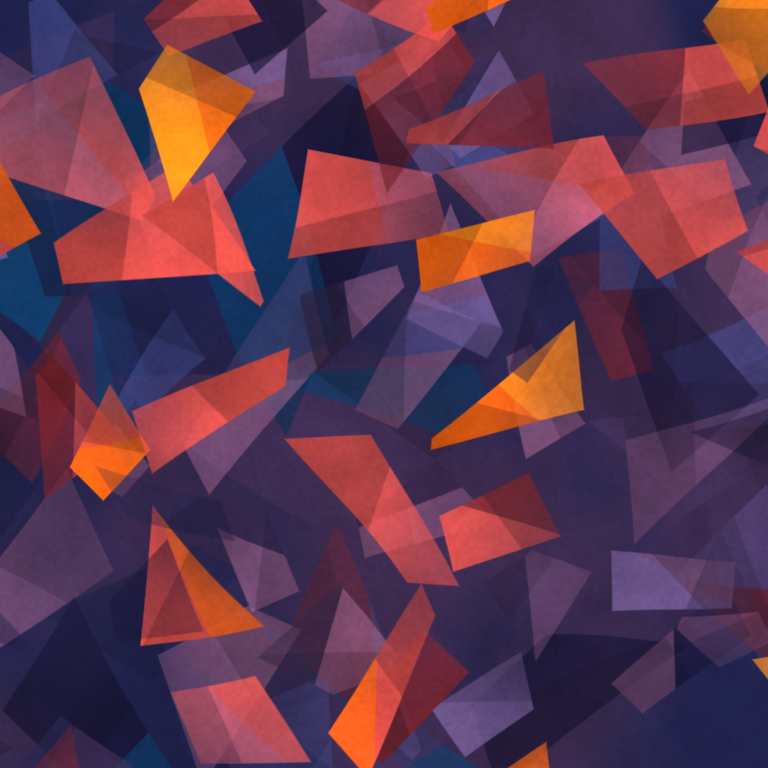
Give the GLSL for this background, as a three.js fragment shader.

```glsl
// Overlapping translucent paper shards: ember orange, coral and mauve over indigo.
varying vec2 vUv;

struct Palette { vec3 first; vec3 second; vec3 third; };

const vec3 INK    = vec3(0.08, 0.07, 0.19);
const vec3 NAVY   = vec3(0.12, 0.13, 0.29);
const vec3 PLUM   = vec3(0.24, 0.17, 0.31);
const vec3 OCEAN  = vec3(0.03, 0.25, 0.43);
const vec3 INDIGO = vec3(0.26, 0.29, 0.54);
const vec3 LILAC  = vec3(0.52, 0.41, 0.65);
const vec3 MAUVE  = vec3(0.56, 0.35, 0.49);
const vec3 WINE   = vec3(0.46, 0.13, 0.16);
const vec3 CORAL  = vec3(0.87, 0.31, 0.28);
const vec3 ROSE   = vec3(0.80, 0.36, 0.42);
const vec3 ORANGE = vec3(0.96, 0.39, 0.07);
const vec3 AMBER  = vec3(1.00, 0.56, 0.10);

// Four random values from a cell and a seed
vec4 hash4(vec3 p) {
  vec4 q = fract(p.xyzx * vec4(0.1031, 0.1030, 0.0973, 0.1099));
  q += dot(q, q.wzxy + 33.33);
  return fract((q.xxyz + q.yzzw) * q.zywx);
}

float valueNoise(vec2 p, float seed) {
  vec2 i = floor(p), f = fract(p);
  f = f * f * (3.0 - 2.0 * f);
  float low = mix(hash4(vec3(i, seed)).x, hash4(vec3(i + vec2(1, 0), seed)).x, f.x);
  float high = mix(hash4(vec3(i + vec2(0, 1), seed)).x, hash4(vec3(i + 1.0, seed)).x, f.x);
  return mix(low, high, f.y);
}

float fbm(vec2 p, float seed) {
  float sum = 0.0, gain = 0.5;
  for (int i = 0; i < 4; i++) {
    sum += gain * valueNoise(p, seed + float(i));
    p = p * 2.03 + 7.1;
    gain *= 0.5;
  }
  return sum;
}

vec2 direction(float angle) { return vec2(cos(angle), sin(angle)); }

vec3 pick(Palette pal, float h) {
  return h < 0.4 ? pal.first : (h < 0.72 ? pal.second : pal.third);
}

// Signed distance to a convex quad whose sides are skewed at random
float skewedQuad(vec2 p, float angle, vec2 halfSize, vec4 skew) {
  vec4 turn = angle + (skew - 0.5) * 0.95;
  float across = max(dot(p, direction(turn.x)), -dot(p, direction(turn.y))) - halfSize.x;
  float along = max(dot(p, direction(turn.z + 1.5708)),
                    -dot(p, direction(turn.w + 1.5708))) - halfSize.y;
  return max(across, along);
}

// Lays one jittered grid of creased shards over a colour
vec3 addShards(vec3 under, vec2 uv, float scale, float seed, float density,
               float opacity, Palette pal) {
  vec2 p = uv * scale + seed * 0.37;
  float blur = 0.0016 * scale;
  for (int y = -1; y <= 1; y++) {
    for (int x = -1; x <= 1; x++) {
      vec2 cell = floor(p) + vec2(x, y);
      vec4 place = hash4(vec3(cell, seed));
      if (place.x > density) continue;
      vec4 form = hash4(vec3(cell, seed + 31.0));
      vec4 skew = hash4(vec3(cell, seed + 67.0));
      vec4 tint = hash4(vec3(cell, seed + 97.0));

      vec2 q = p - cell - 0.5 - (place.yz - 0.5) * 0.7;
      float angle = (place.w < 0.6 ? 0.55 : -0.95) + (form.x - 0.5) * 0.8;
      vec2 halfSize = vec2(mix(0.28, 0.56, form.y), mix(0.14, 0.32, form.z));
      float mask = 1.0 - smoothstep(-blur, blur, skewedQuad(q, angle, halfSize, skew));

      // Two folds split the sheet into facets
      float fold = smoothstep(-blur, blur, dot(q, direction(angle + tint.x * 3.0)) - 0.06);
      float crease = smoothstep(-blur, blur, dot(q, direction(form.w * 6.283)) + 0.04);
      vec3 paper = mix(pick(pal, tint.y), pick(pal, tint.z), fold * 0.75);
      paper *= mix(0.86, 1.08, crease);

      float fade = smoothstep(-0.6, 0.3, dot(q, direction(angle + tint.w * 6.283)));
      under = mix(under, paper, mask * opacity * mix(0.6, 1.0, fade));
    }
  }
  return under;
}

void main() {
  // Slightly bowed edges
  vec2 uv = vUv + 0.03 * (vec2(valueNoise(vUv * 4.0, 3.0), valueNoise(vUv * 4.0, 9.0)) - 0.5);

  // Dark ground and broad cool sheets
  vec3 colour = mix(NAVY, PLUM, smoothstep(0.3, 0.65, fbm(uv * 3.0, 5.0)));
  colour = addShards(colour, uv, 3.0, 11.0, 0.85, 0.75, Palette(INK, OCEAN, PLUM));
  colour = addShards(colour, uv, 4.0, 23.0, 0.75, 0.65, Palette(NAVY, INDIGO, PLUM));

  // Mid-tone sheets
  colour = addShards(colour, uv, 4.4, 41.0, 0.50, 0.60, Palette(MAUVE, INDIGO, WINE));
  colour = addShards(colour, uv, 5.6, 59.0, 0.48, 0.65, Palette(MAUVE, INK, LILAC));

  // Glowing shards, then thin veils over them
  colour = addShards(colour, uv, 5.2, 73.0, 0.40, 0.85, Palette(CORAL, WINE, ROSE));
  colour = addShards(colour, uv, 5.4, 89.0, 0.27, 0.97, Palette(ORANGE, AMBER, CORAL));
  colour = addShards(colour, uv, 6.0, 103.0, 0.32, 0.40, Palette(INK, MAUVE, NAVY));

  // Mottled pigment and fine paper grain
  float mottle = fbm(vUv * 14.0, 17.0) - 0.47;
  float grain = valueNoise(vUv * 210.0, 29.0) - 0.5;
  colour *= 1.0 + 0.30 * mottle + 0.07 * grain;
  gl_FragColor = vec4(clamp(colour, 0.0, 1.0), 1.0);
}
```
